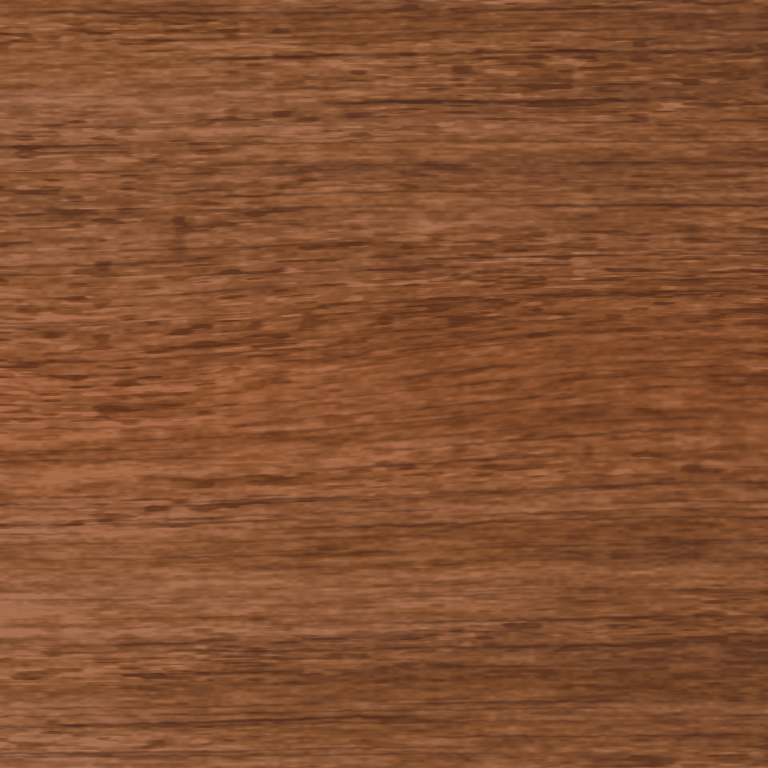
This texture is drawn by a three.js fragment shader. Its source:

```glsl
varying vec2 vUv;

// Palette
const vec3 DARK_WOOD = vec3(0.375, 0.212, 0.118);
const vec3 MID_WOOD = vec3(0.515, 0.313, 0.175);
const vec3 LIGHT_WOOD = vec3(0.655, 0.430, 0.290);
const vec3 LINE_COLOR = vec3(0.235, 0.135, 0.100);
const vec3 RED_TINT = vec3(1.02, 0.97, 0.96);
const vec3 GREY_SHIFT = vec3(0.0, 0.010, 0.030);

// Grain frequencies: along and across the fibres
const vec2 BAND_FREQ = vec2(0.9, 14.0);
const vec2 STREAK_FREQ = vec2(2.0, 62.0);
const vec2 FINE_FREQ = vec2(9.0, 150.0);
const vec2 FIBRE_FREQ = vec2(42.0, 250.0);
const vec2 SPECK_FREQ = vec2(120.0, 270.0);
const vec2 PORE_FREQ = vec2(30.0, 225.0);

// Tone strengths
const float BAND_AMOUNT = 0.20;
const float STREAK_AMOUNT = 0.30;
const float FINE_AMOUNT = 0.38;
const float FIBRE_AMOUNT = 0.40;
const float SPECK_AMOUNT = 0.24;
const float PORE_AMOUNT = 0.46;
const float FLECK_AMOUNT = 0.34;
const float SIDE_LIGHT = 0.24;

// Growth lines
const float MAIN_ROWS = 30.0;
const float THIN_ROWS = 74.0;
const float MAIN_WIDTH = 0.0021;
const float THIN_WIDTH = 0.0015;
const float SHADE_WIDTH = 0.0055;

// Grain bend
const float CENTRE_RISE = 0.045;
const float GENERAL_RISE = 0.012;

float hash(vec2 p) {
  vec3 q = fract(vec3(p.xyx) * 0.1031);
  q += dot(q, q.yzx + 33.33);
  return fract((q.x + q.y) * q.z);
}

float noise(vec2 p) {
  vec2 i = floor(p);
  vec2 f = fract(p);
  f = f * f * (3.0 - 2.0 * f);
  return mix(mix(hash(i), hash(i + vec2(1.0, 0.0)), f.x),
             mix(hash(i + vec2(0.0, 1.0)), hash(i + vec2(1.0, 1.0)), f.x), f.y);
}

// Noise centred on zero, with a seed to separate the layers
float grain(vec2 p, vec2 freq, float seed) {
  return noise(p * freq + seed) - 0.5;
}

float bump(float x, float centre, float width) {
  float d = (x - centre) / width;
  return exp(-d * d);
}

// Straightens the gently rising fibres
vec2 grainSpace(vec2 uv) {
  float rise = GENERAL_RISE + CENTRE_RISE * bump(uv.y, 0.53, 0.13);
  float wave = 0.010 * grain(uv, vec2(2.3, 4.0), 17.0)
             + 0.0025 * grain(uv, vec2(9.0, 24.0), 41.0);
  return vec2(uv.x, uv.y - rise * smoothstep(0.0, 1.0, uv.x) + wave);
}

// x: sharp growth lines, y: soft shade below them
vec2 growthLines(vec2 p, float rows, float width, float seed) {
  float row = floor(p.y * rows);
  float ragged = 0.0022 * grain(p, vec2(75.0, 120.0), seed);
  vec2 lines = vec2(0.0);
  for (int i = -1; i <= 1; i++) {
    float id = row + float(i);
    float chance = hash(vec2(id, seed));
    float drift = 0.25 * (noise(vec2(p.x * 1.6, id + seed)) - 0.5);
    float centre = (id + 0.5 + 0.75 * (hash(vec2(seed, id)) - 0.5) + drift) / rows;
    float d = p.y - centre + ragged;
    float presence = smoothstep(0.3, 0.7, noise(vec2(p.x * 5.0 + chance * 50.0, id + 90.0)));
    float strength = chance * (0.15 + 0.85 * presence);
    float shade = exp(-abs(d) / (d < 0.0 ? SHADE_WIDTH : width));
    lines = max(lines, strength * vec2(bump(d, 0.0, width * (0.6 + 0.6 * chance)), shade));
  }
  return lines;
}

void main() {
  vec2 p = grainSpace(vUv);

  // Layered fibre tone
  float tone = 0.56;
  tone += BAND_AMOUNT * grain(p, BAND_FREQ, 3.0);
  tone += STREAK_AMOUNT * grain(p, STREAK_FREQ, 11.0);
  tone += FINE_AMOUNT * grain(p, FINE_FREQ, 23.0);
  tone += FIBRE_AMOUNT * grain(p, FIBRE_FREQ, 37.0);
  tone += SPECK_AMOUNT * grain(p, SPECK_FREQ, 67.0);

  // Short dark pores and pale flecks, gathered in bands
  float porous = 0.3 + 0.7 * smoothstep(0.25, 0.75, noise(p * vec2(1.5, 24.0) + 61.0));
  tone -= PORE_AMOUNT * porous * smoothstep(0.62, 0.85, noise(p * PORE_FREQ + 53.0));
  tone += FLECK_AMOUNT * porous * smoothstep(0.66, 0.88, noise(p * PORE_FREQ * 1.15 + 79.0));

  // Side light, lower left glow and dark lower band
  tone += SIDE_LIGHT * (0.45 - vUv.x);
  tone += 0.13 * bump(vUv.x, 0.0, 0.35) * bump(vUv.y, 0.2, 0.2);
  tone -= 0.16 * bump(p.y, 0.095, 0.028);

  // Growth lines
  vec2 mainLines = growthLines(p, MAIN_ROWS, MAIN_WIDTH, 7.0);
  vec2 thinLines = growthLines(p, THIN_ROWS, THIN_WIDTH, 29.0);
  tone -= 0.22 * mainLines.y + 0.12 * thinLines.y;
  float ink = max(0.78 * mainLines.x, 0.48 * thinLines.x);
  ink *= 0.45 + 0.55 * noise(p * vec2(45.0, 40.0));

  // Colour
  tone = clamp(tone, 0.0, 1.0);
  vec3 color = mix(DARK_WOOD, MID_WOOD, min(tone * 2.0, 1.0));
  color = mix(color, LIGHT_WOOD, max(tone * 2.0 - 1.0, 0.0));
  float red = bump(p.y, 0.47, 0.15);
  color *= mix(vec3(1.0), RED_TINT, red);
  color += GREY_SHIFT * (1.0 - red) * noise(p * vec2(2.0, 30.0) + 5.0);
  color = mix(color, LINE_COLOR, ink);
  gl_FragColor = vec4(color, 1.0);
}
```
